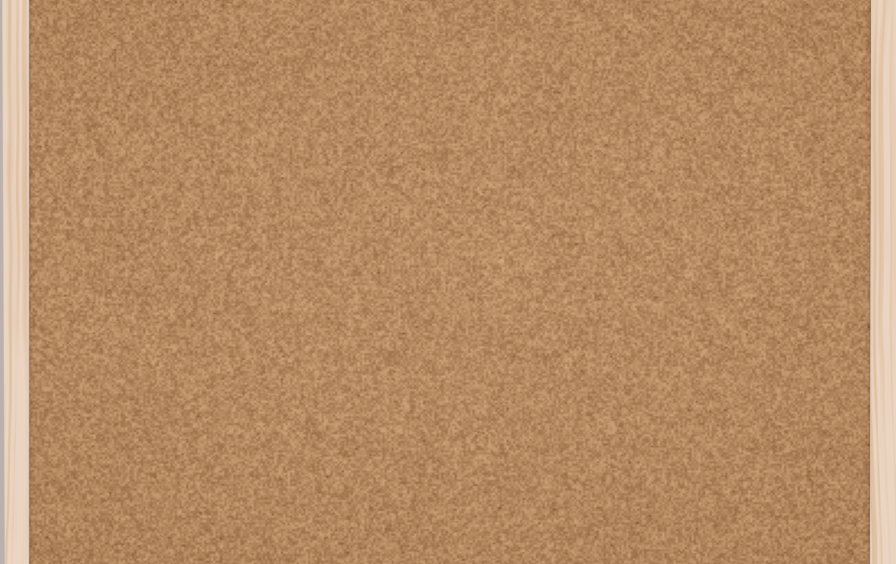
This texture is drawn by a WebGL 2 fragment shader. Its source:

```glsl
#version 300 es
precision highp float;

uniform vec2 u_resolution;
out vec4 outColor;

#define CORK_COLOR vec3(0.707, 0.537, 0.377)
#define WOOD_LIGHT vec3(0.920, 0.835, 0.760)
#define WOOD_DARK vec3(0.865, 0.740, 0.610)
#define WALL_COLOR vec3(0.730, 0.690, 0.675)
#define GRAIN_SCALE 250.0
#define GRAIN_CONTRAST 0.22
#define FLECK_SCALE 75.0
#define FLECK_SHARE 0.13
#define LEFT_FRAME 0.0520
#define RIGHT_FRAME 0.0455
#define STREAK_SCALE 105.0

// Integer hash of a lattice cell, 0 to 1
float hash(vec2 cell) {
    uvec2 q = uvec2(ivec2(cell)) * uvec2(1597334673u, 3812015801u);
    uint h = (q.x ^ q.y) * 1597334673u;
    h = (h ^ (h >> 15)) * 2246822519u;
    h ^= h >> 13;
    return float(h >> 8) / 16777216.0;
}

float valueNoise(vec2 p) {
    vec2 cell = floor(p);
    vec2 f = fract(p);
    f = f * f * (3.0 - 2.0 * f);
    float low = mix(hash(cell), hash(cell + vec2(1, 0)), f.x);
    float high = mix(hash(cell + vec2(0, 1)), hash(cell + vec2(1, 1)), f.x);
    return mix(low, high, f.y);
}

// Sparse dark specks, one candidate per cell
float flecks(vec2 p, float pixel) {
    vec2 q = p * FLECK_SCALE;
    vec2 cell = floor(q);
    float present = step(hash(cell + 311.0), FLECK_SHARE);
    vec2 center = 0.25 + 0.5 * vec2(hash(cell + 17.0), hash(cell + 59.0));
    float radius = mix(0.08, 0.20, hash(cell + 101.0));
    float soft = pixel * FLECK_SCALE;
    float dist = length((fract(q) - center) * vec2(0.8, 1.2));
    return present * (1.0 - smoothstep(radius - 0.5 * soft, radius + 0.5 * soft, dist));
}

vec3 cork(vec2 p, float aspect, float pixel) {
    // Pressed granules: fine, medium and cloudy layers
    float fine = valueNoise(p * GRAIN_SCALE) - 0.5;
    float medium = valueNoise(p * GRAIN_SCALE * 0.53 + 37.0) - 0.5;
    float cloud = valueNoise(p * 22.0 + 71.0) - 0.5;
    float grain = 0.65 * fine + 0.35 * medium + 0.05 * cloud;
    vec3 color = CORK_COLOR + grain * GRAIN_CONTRAST * vec3(1.0, 1.0, 0.95);
    color -= 0.07 * flecks(p, pixel);

    // Gentle falloff of the light toward the edges
    vec2 offset = (p - vec2(0.5 * aspect, 0.55)) / vec2(aspect, 1.0);
    return color + 0.010 - 0.07 * dot(offset, offset);
}

// Pale wood with wavering lengthwise streaks
vec3 wood(vec2 p, float seed) {
    float bend = 0.014 * (valueNoise(vec2(seed, p.y * 2.5)) - 0.5);
    float wobble = 0.003 * (valueNoise(vec2(p.x * 30.0, p.y * 9.0 + seed)) - 0.5);
    float x = p.x + bend + wobble;
    float streak = valueNoise(vec2(x * STREAK_SCALE * 2.0, p.y * 1.5 + seed));
    float fiber = valueNoise(vec2(x * 300.0, p.y * 14.0 + seed));
    float tone = smoothstep(0.35, 0.95, streak) * 0.8 + 0.25 * (fiber - 0.5);
    return mix(WOOD_LIGHT, WOOD_DARK, clamp(tone, 0.0, 1.0));
}

void main() {
    float pixel = 1.0 / u_resolution.y;
    float aspect = u_resolution.x * pixel;
    vec2 p = gl_FragCoord.xy * pixel;

    // Distances into each side rail, positive on the wood
    float left = LEFT_FRAME - p.x;
    float right = p.x - (aspect - RIGHT_FRAME - 0.002 * (0.5 - p.y));
    float rail = max(left, right);

    vec3 color = cork(p, aspect, pixel);

    // Narrow contact shadow beside the rails
    color *= 1.0 - 0.20 * exp(-max(-rail, 0.0) / 0.0030);

    float railMask = smoothstep(-0.5 * pixel, 0.5 * pixel, rail);
    vec3 railColor = wood(p, left > right ? 13.0 : 47.0);
    railColor *= 1.0 - 0.10 * exp(-max(rail, 0.0) / 0.0020);
    color = mix(color, railColor, railMask);

    // Sliver of wall outside the slightly tilted left rail
    float wallEdge = mix(0.0085, 0.0040, p.y);
    float wallMask = 1.0 - smoothstep(wallEdge - pixel, wallEdge + pixel, p.x);
    color = mix(color, WALL_COLOR, wallMask);

    outColor = vec4(clamp(color, 0.0, 1.0), 1.0);
}
```
